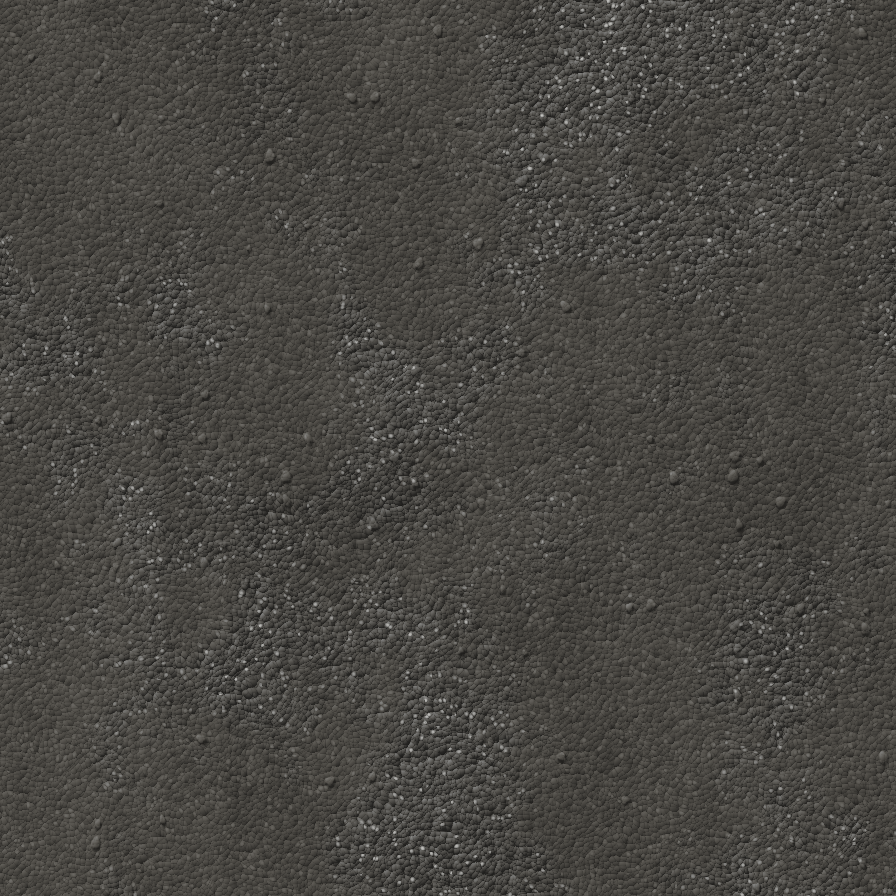
A three.js fragment shader for this texture:

```glsl
// Dark weathered asphalt: smooth brownish ground with patches of rough, glinting grit.
varying vec2 vUv;

const vec3  WARM_TINT    = vec3(1.035, 1.0, 0.93);
const vec3  GREY_TINT    = vec3(1.005, 1.0, 0.98);
const vec2  LIGHT_DIR    = vec2(-0.5, 0.86);
const float BASE_TONE    = 0.268;
const float FINE_CELLS   = 185.0;   // grains across the canvas
const float COARSE_CELLS = 98.0;
const float STONE_CELLS  = 42.0;
const float STONE_SHARE  = 0.045;
const float GLINT_SHARE  = 0.075;
const float GLINT_GAIN   = 0.30;
const vec2  FINE_GAIN    = vec2(0.070, 0.125);   // smooth ground, rough patch
const vec2  COARSE_GAIN  = vec2(0.040, 0.105);

vec3 hash3(vec2 p) {
  vec3 q = fract(p.xyx * vec3(0.1031, 0.1030, 0.0973));
  q += dot(q, q.yxz + 33.33);
  return fract((q.xxy + q.yzz) * q.zyx);
}

float valueNoise(vec2 p) {
  vec2 i = floor(p), f = fract(p);
  f = f * f * (3.0 - 2.0 * f);
  float low  = mix(hash3(i).x, hash3(i + vec2(1.0, 0.0)).x, f.x);
  float high = mix(hash3(i + vec2(0.0, 1.0)).x, hash3(i + vec2(1.0, 1.0)).x, f.x);
  return mix(low, high, f.y);
}

float layeredNoise(vec2 p) {
  float sum = 0.0, weight = 0.5;
  for (int i = 0; i < 5; i++) {
    sum += weight * valueNoise(p);
    p = mat2(0.8, 0.6, -0.6, 0.8) * p * 2.1 + 17.3;
    weight *= 0.56;
  }
  return sum / 1.074;
}

// Cellular grains: x = lit relief around zero, y = distance to centre, z = random id
vec3 grains(vec2 p) {
  vec2 cell = floor(p), toNearest = vec2(0.0);
  float nearest = 9.0, second = 9.0, id = 0.0;
  for (int y = -1; y <= 1; y++) {
    for (int x = -1; x <= 1; x++) {
      vec2 c = cell + vec2(float(x), float(y));
      vec3 h = hash3(c);
      vec2 r = p - c - h.xy;
      float d = length(r);
      if (d < nearest) {
        second = nearest;
        nearest = d;
        toNearest = r;
        id = h.z;
      } else {
        second = min(second, d);
      }
    }
  }
  float body = smoothstep(0.0, 0.3, second - nearest);
  float facet = 1.3 * dot(toNearest, LIGHT_DIR);
  float relief = facet + 0.7 * (id - 0.5) * body - 0.5 * (1.0 - body) + 0.17;
  return vec3(relief, nearest, id);
}

// Sparse stones: x = tone change, y = coverage
vec2 stones(vec2 p) {
  vec3 h = hash3(floor(p) + 71.0);
  float present = step(h.z, STONE_SHARE);
  float size = mix(0.14, 0.30, h.x);
  vec2 r = fract(p) - mix(vec2(0.38), vec2(0.62), h.yx);
  r.x *= 1.0 + 0.4 * h.y;
  float wobble = 0.03 * sin(3.0 * atan(r.y, r.x + 0.001) + 40.0 * h.x);
  float cover = 1.0 - smoothstep(size - 0.07, size + 0.04, length(r) + wobble);
  float shadow = 1.0 - smoothstep(size - 0.06, size + 0.09, length(r + LIGHT_DIR * 0.12));
  float lit = 0.07 + 0.13 * dot(r, LIGHT_DIR) / size;
  return present * vec2(mix(-0.13 * shadow, lit, cover), cover);
}

void main() {
  // Broad patches decide where the surface is worn rough
  float patches = layeredNoise(vUv * vec2(5.0, 4.2) + 3.7);
  float breakup = valueNoise(vUv * 46.0 + 9.0) - 0.5;
  float rough = smoothstep(0.41, 0.68, patches + 0.16 * breakup);

  // Gently bent coordinates keep the grains irregular
  vec2 bend = 0.0025 * sin(vUv.yx * 61.0 + 2.0 * sin(vUv * 37.0));
  vec2 ground = vUv + bend;
  vec3 fine = grains(ground * FINE_CELLS);
  vec3 coarse = grains(ground * COARSE_CELLS + 31.0);

  // Stains and faint vertical streaks
  float stain = layeredNoise(vUv * 7.0 + 50.0) - 0.5;
  float streak = valueNoise(vUv * vec2(38.0, 3.0) + 80.0) - 0.5;
  float tone = BASE_TONE + 0.07 * stain + 0.022 * streak;

  // Grain relief, then stones over it
  vec2 stone = stones(ground * STONE_CELLS);
  float relief = fine.x * mix(FINE_GAIN.x, FINE_GAIN.y, rough)
               + coarse.x * mix(COARSE_GAIN.x, COARSE_GAIN.y, rough);
  tone += relief * (1.0 - 0.5 * stone.y) + stone.x;

  // Bright mineral glints, mostly in the rough patches
  float chosen = step(1.0 - GLINT_SHARE, fine.z);
  float spot = 1.0 - smoothstep(0.12, 0.55, fine.y);
  tone += GLINT_GAIN * chosen * spot * mix(0.2, 1.0, rough);

  // Shadows level off; bright and rough areas lose their warmth
  tone = max(tone, 0.11 + 0.25 * tone);
  float grey = clamp(0.35 * rough + smoothstep(0.28, 0.55, tone), 0.0, 1.0);
  gl_FragColor = vec4(tone * mix(WARM_TINT, GREY_TINT, grey), 1.0);
}
```
